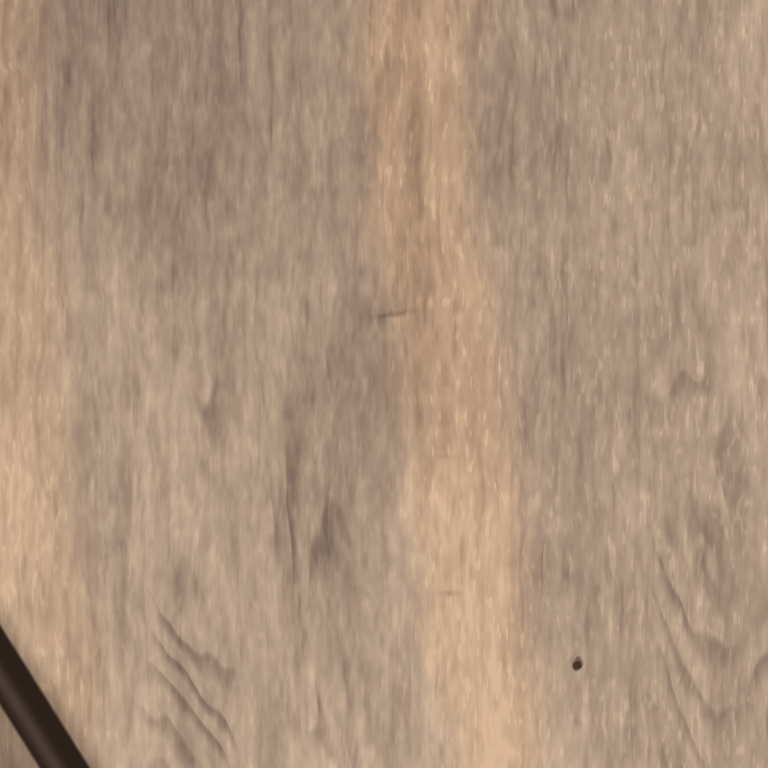
Give the GLSL for this texture, as a WebGL 2 fragment shader.

```glsl
#version 300 es
precision highp float;
uniform vec2 u_resolution;
out vec4 fragColor;

float hash(vec2 p) {
  vec3 q = fract(p.xyx * vec3(0.1031, 0.1030, 0.0973));
  q += dot(q, q.yzx + 33.33);
  return fract((q.x + q.y) * q.z);
}

float noise(vec2 p) {
  vec2 i = floor(p), f = fract(p);
  f = f * f * (3.0 - 2.0 * f);
  return mix(mix(hash(i), hash(i + vec2(1, 0)), f.x),
             mix(hash(i + vec2(0, 1)), hash(i + vec2(1, 1)), f.x), f.y);
}

// Layered noise centred on zero
float fbm(vec2 p, int octaves) {
  float sum = 0.0, amp = 0.5;
  for (int i = 0; i < octaves; i++) {
    sum += amp * (noise(p) - 0.5);
    p = p * 2.03 + vec2(17.3, 9.1);
    amp *= 0.5;
  }
  return sum;
}

float band(float x, float left, float right, float soft) {
  return smoothstep(left - soft, left + soft, x)
       * (1.0 - smoothstep(right - soft, right + soft, x));
}

float blob(vec2 p, vec2 centre, vec2 radius) {
  vec2 d = (p - centre) / radius;
  return exp(-dot(d, d));
}

// Growth rings cut into nested, slanted V shapes that fade in and out
float cathedral(vec2 p, float axis, float steepness, float rings, float seed) {
  float dx = p.x - axis + 0.28 * (p.y - 0.25);
  float height = p.y - steepness * sqrt(dx * dx + 0.0003);
  height += 0.55 * fbm(vec2(dx * 19.0 + seed, p.y * 4.5), 2);
  height += 0.05 * fbm(vec2(p.x * 60.0, p.y * 20.0 + seed), 2);
  float phase = fract(height * rings + seed);
  float line = smoothstep(0.35, 0.85, phase) * (1.0 - smoothstep(0.85, 1.0, phase));
  return line * smoothstep(0.15, 0.75, noise(p * vec2(20.0, 8.0) + seed));
}

// Short fibres running along the grain
float flecks(vec2 p, vec2 scale, float threshold) {
  float n = noise(p * scale) * 0.65 + noise(p * scale * 1.9 + 31.0) * 0.35;
  return smoothstep(threshold, threshold + 0.22, n);
}

float woodTone(vec2 p, float warmth) {
  float sway = 0.022 * fbm(vec2(p.x * 7.0, p.y * 4.0), 3)
             + 0.006 * fbm(vec2(p.x * 30.0, p.y * 22.0), 2);
  vec2 g = vec2(p.x + sway, p.y);
  float tone = 0.71 + 0.19 * warmth;

  // Broad shading, planks and weathered patches
  tone += 0.52 * fbm(p * vec2(7.0, 4.0) + 3.0, 3);
  tone -= 0.36 * blob(p, vec2(0.22, 0.97), vec2(0.27, 0.32));
  tone -= 0.22 * blob(p, vec2(0.66, 0.80), vec2(0.06, 0.12));
  tone -= 0.16 * blob(p, vec2(0.47, 0.50), vec2(0.06, 0.30));
  tone -= 0.08 * band(p.x, 0.69, 0.83, 0.01);
  tone += 0.16 * (0.4 - p.y);

  // Straight grain from wide streaks to fine fibres
  tone += 0.42 * fbm(g * vec2(34.0, 3.0), 3);
  tone += 0.48 * fbm(g * vec2(90.0, 14.0) + 8.0, 3);
  tone += 0.46 * fbm(g * vec2(170.0, 48.0) + 5.0, 2);
  tone += 0.20 * fbm(p * vec2(70.0, 60.0) + 14.0, 2);
  tone -= 0.20 * flecks(g + 4.0, vec2(110.0, 11.0), 0.66);

  // Arched grain in two planks
  float leftMask = band(p.x, 0.19, 0.45, 0.05) * (1.0 - smoothstep(0.42, 0.66, p.y));
  float rightMask = smoothstep(0.83, 0.88, p.x) * (1.0 - smoothstep(0.42, 0.76, p.y));
  tone -= 0.50 * leftMask * cathedral(p, 0.33, 3.2, 6.0, 2.4);
  tone -= 0.38 * rightMask * cathedral(p, 0.93, 2.8, 7.0, 7.7);

  // Long seams
  tone -= 0.22 * band(g.x, 0.823, 0.832, 0.005) * band(p.y, 0.32, 0.70, 0.10);
  tone -= 0.14 * band(g.x, 0.155, 0.167, 0.007) * band(p.y, 0.12, 0.55, 0.12);

  // Pale flecks, denser on warm and right-hand wood
  float density = 0.35 + 0.4 * warmth + 0.4 * smoothstep(0.60, 0.80, p.x);
  tone += 0.30 * density * flecks(g, vec2(180.0, 46.0), 0.62);
  return tone;
}

// Fine cross-grain split with a soft stain around it
float split(vec2 p, vec2 centre, float halfLength) {
  vec2 q = p - centre;
  q.y -= 0.12 * q.x + 0.012 * fbm(vec2(p.x * 60.0, 2.0), 2);
  return blob(q, vec2(0), vec2(halfLength, 0.0035))
       + 0.4 * blob(q, vec2(-0.02, 0), vec2(halfLength, 0.016));
}

void main() {
  vec2 p = gl_FragCoord.xy / u_resolution;

  // Warm bands drift sideways down the boards
  float drift = 0.10 * (1.0 - smoothstep(0.05, 0.85, p.y));
  float wobble = 0.07 * fbm(p * vec2(9.0, 5.0) + 21.0, 3);
  float warmth = band(p.x + wobble, 0.475 + drift, 0.62 + 0.7 * drift, 0.03);
  warmth += 0.75 * (1.0 - smoothstep(0.02, 0.09, p.x + wobble - 0.7 * drift));

  float tone = woodTone(p, warmth);
  tone -= 0.38 * split(p, vec2(0.515, 0.590), 0.022);
  tone -= 0.25 * split(p, vec2(0.585, 0.228), 0.018);
  tone -= 0.15 * split(p, vec2(0.580, 0.405), 0.016);

  vec3 color = mix(vec3(0.51, 0.42, 0.36), vec3(0.79, 0.68, 0.575), clamp(tone, -0.2, 1.15));
  color += vec3(0.022, -0.005, -0.024) * (warmth - 0.25);

  // Small dark chip
  vec2 chip = (p - vec2(0.752, 0.135)) * vec2(1.0, 0.85);
  float chipEdge = length(chip) + 0.006 * fbm(p * 130.0, 2);
  color = mix(color, vec3(0.27, 0.20, 0.15), 1.0 - smoothstep(0.004, 0.009, chipEdge));

  // Dark round bar across the corner, with its shadow and sheen
  float across = dot(p, vec2(0.847, 0.532));
  color *= 1.0 - 0.25 * (1.0 - smoothstep(0.095, 0.130, across));
  float sheen = exp(-pow((across - 0.062) / 0.010, 2.0));
  vec3 bar = mix(vec3(0.17, 0.125, 0.10), vec3(0.29, 0.24, 0.21), sheen);
  color = mix(color, bar, band(across, 0.044, 0.099, 0.003));

  fragColor = vec4(clamp(color, 0.0, 1.0), 1.0);
}
```
